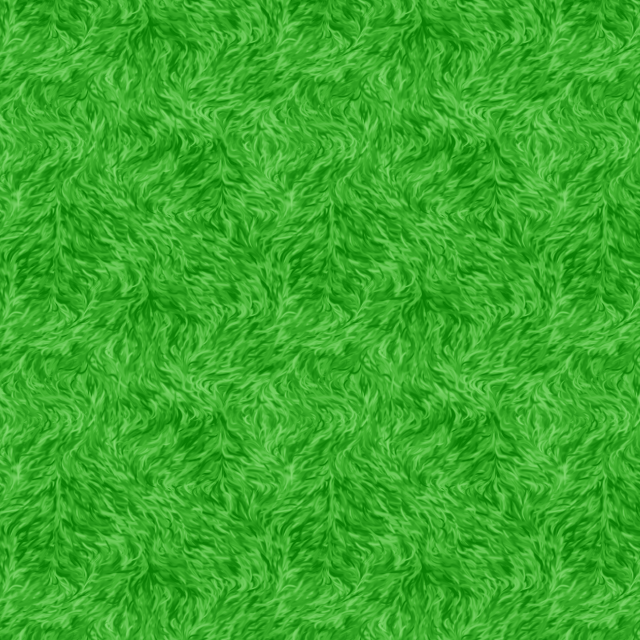
This texture is drawn by a three.js fragment shader. Its source:

```glsl
// Dense lawn of short, fine, curved grass blades, repeating as a seamless tile.
// Layers of jittered soft strokes are painted over each other along a swirling
// direction field; the resulting tone picks a colour from a green ramp.

varying vec2 vUv;

const float TILE = 0.427;          // side of the repeating tile
const float CELLS = 19.0;          // blade cells along one tile
const int LAYERS = 16;

const vec3 DARK_GREEN = vec3(0.11, 0.56, 0.07);
const vec3 MID_GREEN = vec3(0.26, 0.70, 0.19);
const vec3 PALE_GREEN = vec3(0.46, 0.82, 0.39);
const float MID_TONE = 0.43;

float hash(vec2 p) {
  return fract(sin(dot(p, vec2(127.1, 311.7))) * 43758.5453);
}

// Value noise that wraps after the given number of cells per tile.
float tileNoise(vec2 p, float cells, float seed) {
  vec2 q = p / TILE * cells;
  vec2 i = floor(q);
  vec2 f = fract(q);
  vec2 s = f * f * (3.0 - 2.0 * f);
  vec2 a = mod(i, cells) + seed;
  vec2 b = mod(i + 1.0, cells) + seed;
  return mix(mix(hash(a), hash(vec2(b.x, a.y)), s.x),
             mix(hash(vec2(a.x, b.y)), hash(b), s.x), s.y);
}

// Soft coverage of a bent stroke centred on the origin.
float blade(vec2 offset, float angle, float halfLength, float width, float bend) {
  float c = cos(angle);
  float s = sin(angle);
  vec2 q = vec2(c * offset.x + s * offset.y, c * offset.y - s * offset.x);
  float along = q.x / halfLength;
  float across = (q.y - bend * (along * along - 0.4)) / width;
  float taper = 1.0 - smoothstep(0.55, 1.25, abs(along));
  return exp(-across * across) * taper;
}

// Paints one layer of blades, one per cell, over the given tone.
float paintLayer(vec2 p, float tone, float flow, float layer) {
  float cellSize = TILE / CELLS;
  vec2 home = floor(p / cellSize);
  for (int y = -1; y <= 1; y++) {
    for (int x = -1; x <= 1; x++) {
      vec2 cell = home + vec2(float(x), float(y));
      vec2 id = mod(cell, CELLS) + layer * vec2(37.0, 61.0);
      vec2 jitter = vec2(hash(id + 0.13), hash(id + 5.37));
      float shade = hash(id + 9.71);
      float variety = hash(id + 14.29);
      vec2 offset = p - (cell + jitter) * cellSize;
      float angle = flow + (variety - 0.5) * 1.1;
      float halfLength = mix(0.008, 0.016, jitter.y);
      float width = mix(0.0017, 0.0026, variety);
      float bend = (jitter.x - 0.5) * 0.007;
      float bladeTone = 1.35 * pow(shade, 1.2) - 0.24;
      tone = mix(tone, bladeTone, 0.92 * blade(offset, angle, halfLength, width, bend));
    }
  }
  return tone;
}

vec3 grassColor(float tone) {
  float t = clamp(tone, -0.2, 1.25);
  vec3 low = mix(DARK_GREEN, MID_GREEN, t / MID_TONE);
  vec3 high = mix(MID_GREEN, PALE_GREEN, (t - MID_TONE) / (1.0 - MID_TONE));
  return t < MID_TONE ? low : high;
}

void main() {
  vec2 p = vUv;

  // Neighbouring blades lean together, left or right of upright.
  float lean = smoothstep(0.2, 0.8, tileNoise(p, 8.0, 3.0));
  float flow = mix(0.55, 2.6, lean);

  float tone = 0.2;
  for (int i = 0; i < LAYERS; i++) {
    tone = paintLayer(p, tone, flow, float(i));
  }

  // Broad worn and lush patches.
  float patches = 0.6 * tileNoise(p, 5.0, 41.0) + 0.4 * tileNoise(p, 11.0, 83.0);
  tone += 0.38 * (patches - 0.5);

  gl_FragColor = vec4(grassColor(tone), 1.0);
}
```
